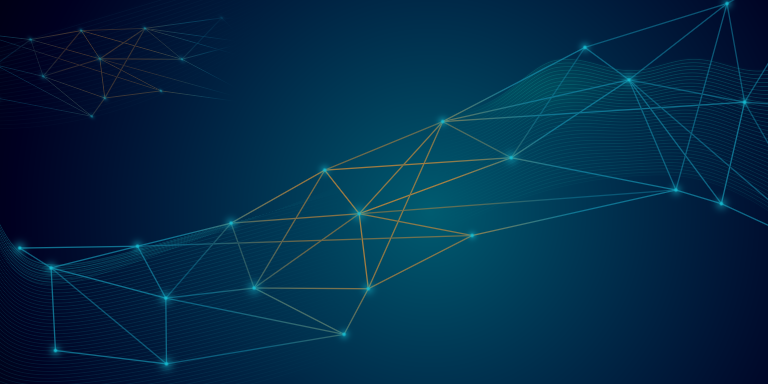
Write a WebGL 2 fragment shader that draws this background.

```glsl
#version 300 es
precision highp float;

uniform vec2 u_resolution;
out vec4 fragColor;

float hash(vec2 p) {
    vec3 q = fract(vec3(p.xyx) * 0.1031);
    q += dot(q, q.yzx + 33.33);
    return fract((q.x + q.y) * q.z);
}

// Three strands of nodes that sweep from lower left to upper right
vec2 upperNode(float t) {
    float y = 0.354 + t * (-0.0435 + t * (0.0445 - 0.00326 * t));
    return vec2(-0.012 + 0.307 * t + 0.073 * cos(1.047 * t - 0.52),
                y + 0.007 * t * mod(t, 2.0));
}

vec2 middleNode(float t) {
    return vec2(0.133 + 0.301 * t - 0.13 * exp(-1.6 * (t - 2.6) * (t - 2.6)),
                0.5 - 0.285 * cos(0.7 * (t - 1.15)) - 0.007 * t * cos(3.1416 * t));
}

vec2 lowerNode(float t) {
    vec2 sweep = vec2(0.203 + 0.289 * t + 0.117 * cos(2.094 * (t - 2.0)),
                      0.28 - 0.23 * cos(0.72 * (t - 0.8)));
    return sweep - vec2(0.09, 0.06) * exp(-1.5 * (t - 3.6) * (t - 3.6));
}

float link(vec2 p, vec2 a, vec2 b, float pixel) {
    vec2 ab = b - a;
    float along = clamp(dot(p - a, ab) / dot(ab, ab), 0.0, 1.0);
    float dist = length(p - a - ab * along);
    float strength = 0.5 + 0.4 * hash(floor(a * 90.0) + floor(b * 70.0));
    return strength * clamp((0.0017 - dist) / pixel + 0.5, 0.0, 1.0);
}

float nodeGlow(vec2 p, vec2 center, float pixel) {
    float dist = length(p - center);
    float size = 0.011 + 0.008 * hash(floor(center * 80.0));
    float core = 1.0 - smoothstep(0.0, 0.005 + pixel, dist);
    return 0.75 * core + 0.42 * exp(-dist * dist / (size * size));
}

// x: coverage of the links, y: light of the nodes
vec2 network(vec2 p, float pixel) {
    vec2 light = vec2(0.0);
    for (int i = 0; i < 7; i++) {
        float t = float(i);
        vec2 u = upperNode(t), m = middleNode(t), l = lowerNode(t);
        vec2 u1 = upperNode(t + 1.0), m1 = middleNode(t + 1.0), l1 = lowerNode(t + 1.0);
        float lines = max(link(p, u, u1, pixel), link(p, l, l1, pixel));
        lines = max(lines, max(link(p, u, m, pixel), link(p, m, l1, pixel)));
        lines = max(lines, max(link(p, m, u1, pixel), link(p, m, m1, pixel)));
        if (i != 4) lines = max(lines, link(p, m, l, pixel));
        if (i > 1 && i < 5) lines = max(lines, link(p, u, m1, pixel));
        // Long links that skip a step
        if (i > 2 && i % 2 == 1) {
            lines = max(lines, link(p, l, u1, pixel));
            lines = max(lines, link(p, m, lowerNode(t + 2.0), pixel));
        }
        if (i == 4) lines = max(lines, link(p, u, middleNode(t + 2.0), pixel));
        if (i == 1) lines = max(lines, 0.7 * link(p, u, lowerNode(t + 3.0), pixel));
        light.x = max(light.x, lines);
        light.y += nodeGlow(p, u, pixel) + nodeGlow(p, m, pixel) + nodeGlow(p, l, pixel);
    }
    return light;
}

vec3 addNetwork(vec3 color, vec2 p, float pixel, float opacity) {
    vec2 light = network(p, pixel);
    float warmth = 1.0 - smoothstep(0.15, 0.48, length((p - vec2(0.98, 0.46)) * vec2(0.9, 1.0)));
    vec3 linkColor = mix(vec3(0.07, 0.52, 0.64), vec3(0.8, 0.54, 0.22), warmth);
    color = mix(color, linkColor, light.x * opacity);
    return mix(color, vec3(0.08, 0.74, 0.82), min(light.y, 1.0) * opacity);
}

// Fine contour lines spread between two edges
float ribbon(float y, float bottom, float top, float count, float pixel) {
    float s = (y - bottom) / (top - bottom);
    float spacing = (top - bottom) / count;
    float dist = abs(fract(s * count) - 0.5) * spacing;
    float line = clamp((0.0009 - dist) / pixel + 0.5, 0.0, 1.0);
    float inside = smoothstep(0.0, 0.03, s) * (1.0 - smoothstep(0.98, 1.01, s));
    return inside * (0.55 + 0.45 * s) * (0.15 + line);
}

void main() {
    vec2 p = gl_FragCoord.xy / u_resolution.y;
    p.x *= 2.0 * u_resolution.y / u_resolution.x;
    float pixel = 1.0 / u_resolution.y;

    // Teal glow fading into navy
    float r = 1.06 * length(p - vec2(1.12, 0.45));
    vec3 color = max(vec3(0.0, 0.36 - 0.37 * r + 0.05 * r * r, 0.44 - 0.27 * r), 0.0);

    // Right wave with a green crest
    float top = 0.685 + 0.15 * smoothstep(1.13, 1.45, p.x) + 0.015 * sin(19.0 * p.x - 26.5);
    float side = p.x - 1.72;
    float bottom = 0.54 - (side > 0.0 ? 1.2 : 0.47) * side * side;
    float wave = ribbon(p.y, bottom, top, 36.0, pixel) * smoothstep(1.08, 1.45, p.x);
    color = mix(color, vec3(0.03, 0.42, 0.47), 0.48 * wave);
    vec2 crest = (p - vec2(1.4, 0.775)) * vec2(5.0, 14.0);
    color += vec3(0.0, 0.08, 0.04) * exp(-dot(crest, crest)) * (1.0 - smoothstep(top - 0.01, top, p.y));

    // Left wave: a bright band over a wide fan
    float rim = 0.25 + 0.17 * exp(-14.0 * p.x) + 0.28 * p.x;
    float fadeLeft = 1.0 - smoothstep(0.45, 0.95, p.x);
    float fan = ribbon(p.y, 0.2 * p.x * p.x - 0.1, rim, 46.0, pixel);
    float band = ribbon(p.y, rim - 0.07 + 0.1 * p.x, rim, 9.0, pixel);
    color = mix(color, vec3(0.04, 0.42, 0.5), (0.32 * fan + 0.42 * band) * fadeLeft);

    // Faint wave and smaller network in the upper left corner
    float corner = 1.0 - smoothstep(0.4, 0.75, p.x);
    float veil = ribbon(p.y, 0.66 + 0.5 * p.x * p.x, 0.88 + 0.3 * p.x, 22.0, pixel);
    color = mix(color, vec3(0.05, 0.3, 0.4), 0.14 * veil * corner);
    float cornerX = (p.x + 0.245) / 0.54;
    vec2 small = vec2(cornerX, 1.0 - 2.0 * (1.3 - p.y - 0.187 * cornerX));
    color = addNetwork(color, small, pixel * 2.0, 0.48 * (1.0 - smoothstep(0.5, 0.62, p.x)));

    color = addNetwork(color, p, pixel, 0.92);
    fragColor = vec4(color, 1.0);
}
```
